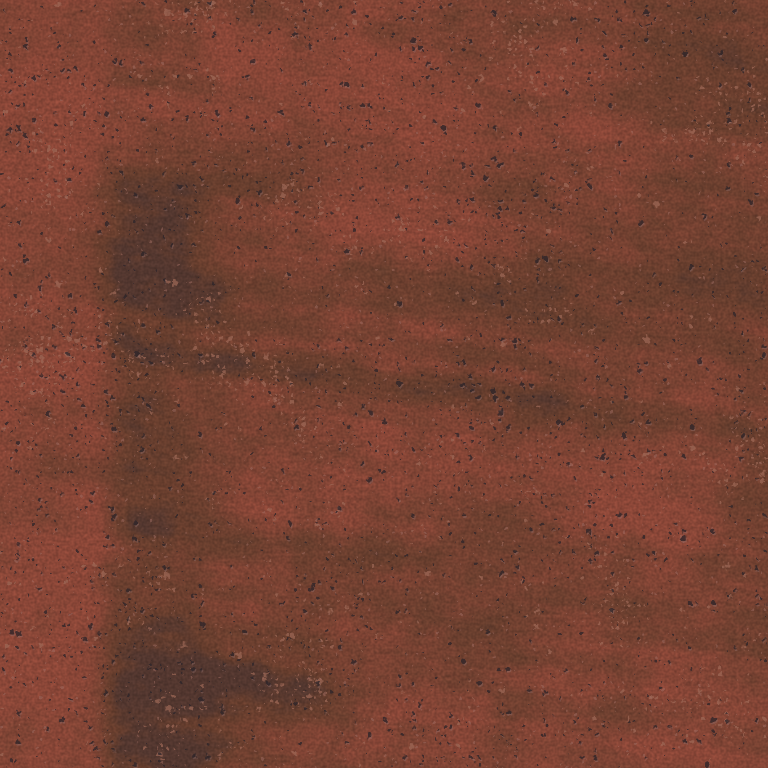
A Shadertoy shader for this texture:

```glsl
vec4 hash(vec2 p) {
    vec4 q = fract(p.xyxy * vec4(0.1031, 0.1030, 0.0973, 0.1099));
    q += dot(q, q.wzxy + 33.33);
    return fract((q.xxyz + q.yzzw) * q.zywx);
}

float gradientNoise(vec2 p) {
    vec2 cell = floor(p), f = fract(p);
    vec2 u = f * f * f * (f * (f * 6.0 - 15.0) + 10.0);
    vec4 corners;
    for (int i = 0; i < 4; i++) {
        vec2 corner = vec2(i & 1, i >> 1);
        float angle = 6.2832 * hash(cell + corner + 57.0).x;
        corners[i] = dot(vec2(cos(angle), sin(angle)), f - corner);
    }
    return mix(mix(corners.x, corners.y, u.x), mix(corners.z, corners.w, u.x), u.y);
}

float fbm(vec2 p) {
    float sum = 0.0, amplitude = 0.6;
    for (int i = 0; i < 5; i++) {
        sum += amplitude * gradientNoise(p);
        p = mat2(2.0, 0.1, -0.1, 2.0) * p + 17.3;
        amplitude *= 0.55;
    }
    return sum;
}

// Ragged dots, one per cell, kept with the given probability
float specks(vec2 p, float cells, float density, float seed) {
    vec2 q = p * cells + 0.5 * vec2(gradientNoise(p * 210.0), gradientNoise(p * 210.0 + 40.0));
    vec4 rnd = hash(floor(q) + seed);
    float dist = length(fract(q) - mix(vec2(0.3), vec2(0.7), rnd.xy));
    float radius = mix(0.08, 0.32, rnd.z * rnd.z);
    return step(rnd.w, density) * (1.0 - smoothstep(radius - 0.07, radius + 0.14, dist));
}

float band(float x, float center, float width) {
    float d = (x - center) / width;
    return exp(-d * d);
}

// Wear level: 0 is sooty brown, 1 is clean red
float wear(vec2 p) {
    float x = p.x + 0.025 * fbm(p * vec2(5.0, 9.0));
    float slanted = p.y + 0.14 * p.x + 0.02 * fbm(p * vec2(4.0, 6.0) + 9.0);
    float inside = smoothstep(0.11, 0.17, x);
    float level = 0.62 + 0.75 * fbm(p * vec2(2.6, 4.0) + 3.0);
    level += 0.42 * fbm(vec2(p.x * 2.5, slanted * 24.0)) * mix(0.4, 1.0, inside);
    level += 0.35 * fbm(p * 19.0 + 5.0);

    // Clean left margin beside a soiled vertical strip
    level += 0.22 * (1.0 - inside);
    level -= 0.36 * inside * (1.0 - smoothstep(0.2, 0.34, x)) * (1.0 - smoothstep(0.65, 0.9, p.y));
    level += 0.3 * band(p.y, 0.93, 0.05) * band(p.x, 0.36, 0.14);
    level -= 0.3 * band(p.y, 0.96, 0.05) * band(p.x, 0.6, 0.14);

    // Smears dragged across the surface
    float drag = inside * (0.7 + 0.8 * gradientNoise(p * vec2(7.0, 30.0)));
    level += drag * (0.22 * band(slanted, 0.605, 0.009) - 0.3 * band(slanted, 0.575, 0.02));
    level -= drag * 0.42 * band(slanted, 0.335, 0.025) * band(p.x, 0.43, 0.16);
    level -= drag * 0.42 * band(slanted, 0.15, 0.03) * band(p.x, 0.35, 0.2);
    return clamp(level, 0.0, 1.0);
}

void mainImage(out vec4 fragColor, in vec2 fragCoord) {
    vec2 p = fragCoord / iResolution.xy;

    // Stained red surface
    float level = wear(p);
    vec3 soot = vec3(0.325, 0.215, 0.185);
    vec3 brown = vec3(0.405, 0.243, 0.178);
    vec3 red = vec3(0.545, 0.277, 0.218);
    vec3 color = mix(soot, brown, smoothstep(0.0, 0.35, level));
    color = mix(color, red, smoothstep(0.25, 1.0, level));

    // Fine grain with faint horizontal fibres
    float grain = gradientNoise(p * 290.0) + 0.7 * gradientNoise(p * 170.0 + 31.0);
    float fibre = gradientNoise(p * vec2(35.0, 240.0));
    color *= 1.0 + 0.17 * grain + 0.06 * fibre;

    // Clustered pale flakes and scattered chips
    float cluster = smoothstep(0.12, 0.42, fbm(p * 6.5 + 21.0) + 0.3 * fbm(p * 24.0));
    float flakes = specks(p, 135.0, 0.015 + 0.55 * cluster, 11.0);
    flakes = max(flakes, specks(p, 85.0, 0.012 + 0.25 * cluster, 73.0));
    float chips = specks(p + 0.37, 190.0, 0.06, 130.0);
    color = mix(color, vec3(0.62, 0.41, 0.34), 0.7 * flakes);
    color = mix(color, vec3(0.62, 0.42, 0.38), 0.5 * chips);

    // Dark pits with a lit lower rim
    float pitting = smoothstep(-0.2, 0.4, fbm(p * 4.0 + 50.0));
    float pits = max(specks(p, 105.0, 0.03 + 0.16 * pitting, 211.0),
                     specks(p, 175.0, 0.04 + 0.13 * pitting, 307.0));
    float rim = specks(p + vec2(-0.0012, 0.002), 105.0, 0.03 + 0.16 * pitting, 211.0);
    color = mix(color, vec3(0.56, 0.43, 0.42), 0.4 * rim * (1.0 - pits));
    color = mix(color, vec3(0.17, 0.14, 0.16), 0.75 * pits);

    fragColor = vec4(color, 1.0);
}
```
